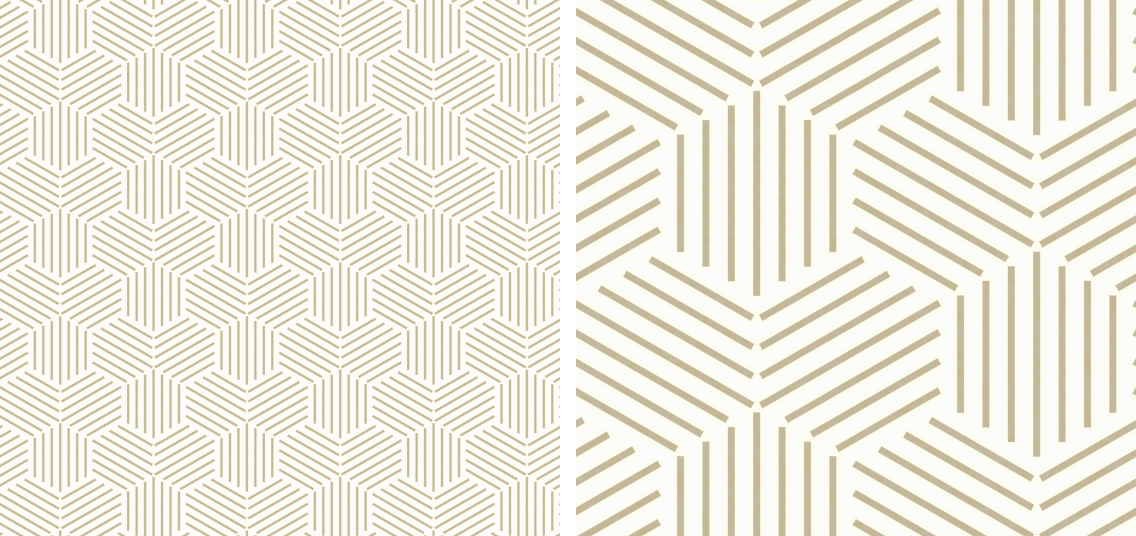
Left, the full canvas; right, a detail of the centre.
Give the GLSL for this pattern, as a WebGL 1 fragment shader.

```glsl
precision highp float;
// Woven hexagon line pattern: pointy-top hexagons, each hatched with seven
// parallel strokes. Three hatch directions rotate through the hexagon lattice,
// so the strokes suggest stacked chevrons; ink has a faint grain.

uniform vec2 u_resolution;

const float SQRT3 = 1.7320508;

float hash(vec2 cell) {
  vec3 h = fract(cell.xyx * vec3(0.1031, 0.1030, 0.0973));
  h += dot(h, h.yzx + 33.33);
  return fract((h.x + h.y) * h.z);
}

// Lattice coordinates of the nearest hexagon, in steps of (1, SQRT3).
vec2 nearestHexagon(vec2 p) {
  vec2 steps = vec2(1.0, SQRT3);
  vec2 evenRow = floor(p / steps + 0.5);
  vec2 oddRow = floor(p / steps) + 0.5;
  vec2 toEven = p - evenRow * steps;
  vec2 toOdd = p - oddRow * steps;
  return dot(toEven, toEven) < dot(toOdd, toOdd) ? evenRow : oddRow;
}

// Signed distance to the closest of seven strokes trimmed to the hexagon.
float strokeDistance(vec2 q) {
  float spacing = 0.136;
  float center = clamp(floor(q.x / spacing + 0.5), -3.0, 3.0) * spacing;
  float halfLength = (0.956 - abs(center)) / SQRT3;
  vec2 d = abs(vec2(q.x - center, q.y)) - vec2(0.0185, halfLength);
  return length(max(d, 0.0)) + min(max(d.x, d.y), 0.0);
}

void main() {
  // Nine hexagon widths across, five vertical periods down.
  vec2 p = gl_FragCoord.xy / u_resolution * vec2(9.0, 5.0 * SQRT3);
  float pixel = 9.0 / u_resolution.x;
  vec2 grainCell = floor(p * 28.0);
  p -= vec2(0.968, 1.268);

  // Hatch direction turns by 60 degrees between neighbours.
  vec2 id = nearestHexagon(p);
  float turn = mod(floor(id.x + 3.0 * id.y + 0.5), 3.0);
  float angle = turn * radians(60.0);
  vec2 across = vec2(cos(angle), sin(angle));
  vec2 along = vec2(-across.y, across.x);
  vec2 local = p - id * vec2(1.0, SQRT3);
  float d = strokeDistance(vec2(dot(local, across), dot(local, along)));

  // Near-white ground with a cream tint hugging the strokes.
  vec3 ground = mix(vec3(0.99, 0.99, 0.94), vec3(0.99, 0.99, 0.98),
                    smoothstep(0.012, 0.034, d));
  vec3 ink = mix(vec3(0.77, 0.715, 0.575), vec3(0.77, 0.73, 0.63),
                 hash(grainCell));
  float coverage = smoothstep(0.75, -0.75, d / pixel);
  gl_FragColor = vec4(mix(ground, ink, coverage), 1.0);
}
```
